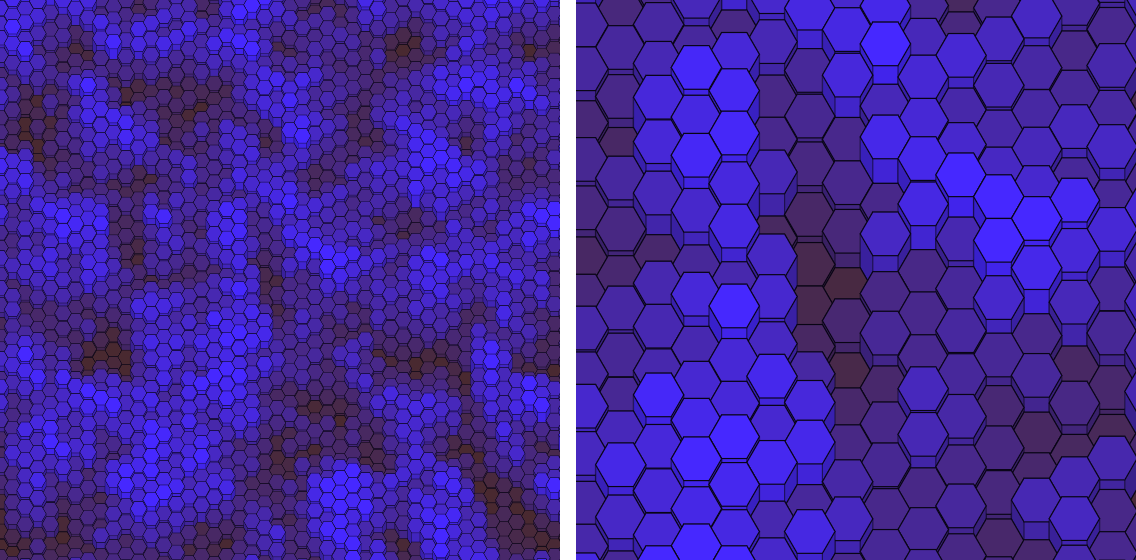
Left, the full canvas; right, a detail of the centre.
Give the GLSL for this pattern, as a WebGL 1 fragment shader.

```glsl
precision highp float;
uniform vec2 u_resolution;

#define SIDE 0.015
#define LIFT 0.032
#define LINE_WIDTH 0.0007
#define BASE_SHIFT -0.002
#define PATCHES vec2(17.0, 12.5)
#define PATCH_GAIN 1.0
#define CELL_JITTER 0.42
#define MEAN_HEIGHT 0.52
#define LOW_COLOR vec3(0.285, 0.16, 0.19)
#define HIGH_COLOR vec3(0.275, 0.155, 1.0)
#define LINE_COLOR vec3(0.03, 0.015, 0.08)

const float APOTHEM = SIDE * 0.8660254;

float hash(vec2 p) {
  return fract(sin(dot(p, vec2(127.1, 311.7))) * 43758.5453);
}

float valueNoise(vec2 p) {
  vec2 i = floor(p);
  vec2 f = fract(p);
  f = f * f * (3.0 - 2.0 * f);
  float low = mix(hash(i), hash(i + vec2(1.0, 0.0)), f.x);
  float high = mix(hash(i + vec2(0.0, 1.0)), hash(i + 1.0), f.x);
  return mix(low, high, f.y);
}

// Flat-topped hexagon: negative inside
float hexDistance(vec2 q) {
  q = abs(q);
  return max(q.y, q.x * 0.8660254 + q.y * 0.5) - APOTHEM;
}

float fillMask(float d, float pixel) {
  return clamp(0.5 - d / pixel, 0.0, 1.0);
}

float lineMask(float d, float pixel) {
  return fillMask(abs(d) - 0.5 * LINE_WIDTH, pixel);
}

// Smooth patches with a random step for each column, from 0 to 1
float columnHeight(vec2 center, vec2 cell) {
  vec2 skewed = center + vec2(0.25 * center.y, 0.0);
  float patchy = valueNoise(skewed * PATCHES + 3.7) - 0.5;
  float jitter = hash(cell + 17.3) - 0.5;
  return clamp(MEAN_HEIGHT + PATCH_GAIN * patchy + CELL_JITTER * jitter, 0.0, 1.0);
}

// Paint one raised prism over what lies behind it
vec3 paintPrism(vec3 behind, vec2 q, float height, float pixel) {
  float lift = LIFT * height;
  float body = hexDistance(vec2(q.x, q.y - clamp(q.y, 0.0, lift)));
  float top = hexDistance(q - vec2(0.0, lift));
  float corner = abs(q.x) - 0.5 * SIDE;
  vec3 face = mix(LOW_COLOR, HIGH_COLOR, height);

  // Walls, darker on the slanted sides
  vec3 wall = face * mix(0.8, 0.92, fillMask(corner, pixel));
  wall = mix(wall, LINE_COLOR, 0.6 * lineMask(corner, pixel));
  vec3 color = mix(behind, wall, fillMask(body, pixel));
  color = mix(color, LINE_COLOR, 0.5 * lineMask(body, pixel));

  // Top face and its rim
  color = mix(color, face, fillMask(top, pixel));
  return mix(color, LINE_COLOR, lineMask(top, pixel));
}

void main() {
  float pixel = 1.0 / u_resolution.y;
  vec2 p = gl_FragCoord.xy * pixel - vec2(0.0, BASE_SHIFT);
  vec2 pitch = vec2(1.5 * SIDE, APOTHEM);
  vec2 base = floor(p / pitch);
  vec3 color = LINE_COLOR;

  // Half rows from back to front; each holds every other column
  for (int i = 0; i < 7; i++) {
    vec2 cell = base + vec2(0.0, 2.0 - float(i));
    cell.x += mod(cell.x + cell.y, 2.0);
    vec2 center = cell * pitch;
    color = paintPrism(color, p - center, columnHeight(center, cell), pixel);
  }
  gl_FragColor = vec4(color, 1.0);
}
```
